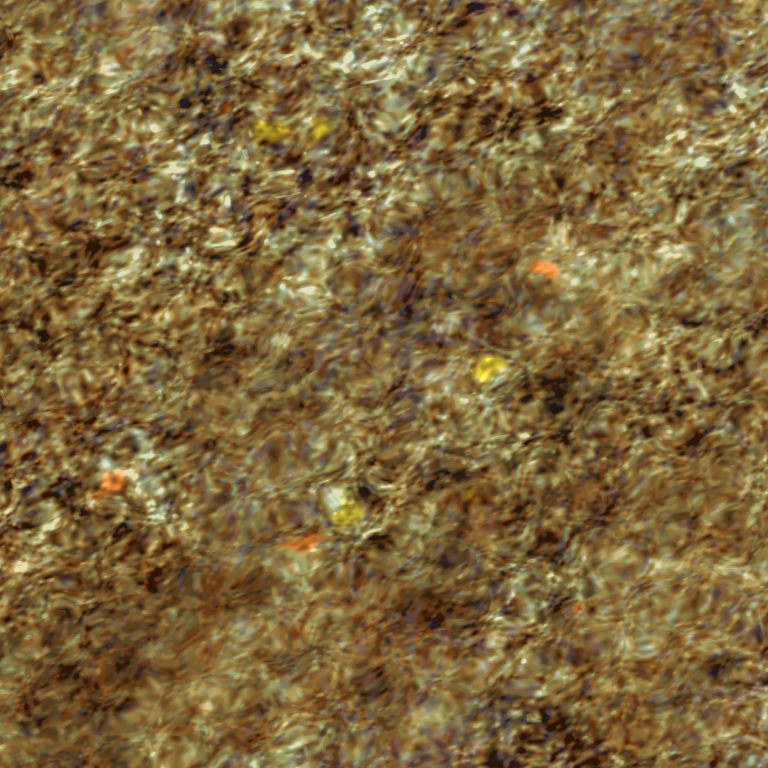
Give the GLSL for this texture, as a WebGL 1 fragment shader.

```glsl
precision highp float;
// Weathered brown earth: fine mineral grains, dark pits, rust and ochre flecks.

uniform vec2 u_resolution;

#define GRAIN_SCALE 105.0   // grains across the canvas
#define GRAIN_CONTRAST 1.0
#define PATCH_CONTRAST 1.0
#define BRIGHTNESS 0.485
#define SLANT 0.6           // main direction of the features, radians
#define STRETCH 1.22        // elongation along that direction
#define GREY_AMOUNT 0.12
#define HUE_AMOUNT 0.055
#define STAINS 10
#define PITS 7

float hash(vec2 p) {
  vec3 q = fract(vec3(p.xyx) * vec3(0.1031, 0.1030, 0.0973));
  q += dot(q, q.yzx + 33.33);
  return fract((q.x + q.y) * q.z);
}

vec2 hash2(float n) {
  return vec2(hash(vec2(n, 3.7)), hash(vec2(n, 71.3)));
}

// Smooth value noise from -1 to 1.
float noise(vec2 p) {
  vec2 cell = floor(p), f = fract(p);
  f = f * f * (3.0 - 2.0 * f);
  float low = mix(hash(cell), hash(cell + vec2(1.0, 0.0)), f.x);
  float high = mix(hash(cell + vec2(0.0, 1.0)), hash(cell + 1.0), f.x);
  return 2.0 * mix(low, high, f.y) - 1.0;
}

vec2 rotate(vec2 p, float angle) {
  float c = cos(angle), s = sin(angle);
  return vec2(c * p.x + s * p.y, c * p.y - s * p.x);
}

// One noise layer, stretched along a slightly varied slant.
float layer(vec2 p, float scale, float seed) {
  vec2 q = rotate(p, SLANT + 0.4 * sin(seed * 2.3));
  return noise(q * scale * vec2(1.0 / STRETCH, STRETCH) + 200.0 + seed * 17.31);
}

// Soil tones from shadow to lit grain.
vec3 soil(float t) {
  vec3 c = mix(vec3(0.16, 0.08, 0.03), vec3(0.37, 0.24, 0.11), smoothstep(-0.02, 0.27, t));
  c = mix(c, vec3(0.48, 0.36, 0.18), smoothstep(0.25, 0.46, t));
  c = mix(c, vec3(0.56, 0.47, 0.25), smoothstep(0.44, 0.62, t));
  c = mix(c, vec3(0.66, 0.62, 0.38), smoothstep(0.60, 0.80, t));
  return mix(c, vec3(0.89, 0.87, 0.70), smoothstep(0.78, 1.10, t));
}

void main() {
  vec2 uv = gl_FragCoord.xy / u_resolution.y;
  vec2 warp = vec2(layer(uv, 26.0, 1.0), layer(uv, 26.0, 2.0));
  vec2 p = uv + 0.007 * warp;

  // Broad patches, clumps and grains.
  float patches = 0.11 * layer(p, 5.0, 3.0) + 0.14 * layer(p, 12.0, 4.0)
                + 0.16 * layer(p, 28.0, 5.0);
  float grains = 0.19 * layer(p, GRAIN_SCALE * 0.56, 6.0)
               + 0.25 * layer(p, GRAIN_SCALE, 7.0)
               + 0.20 * layer(p, GRAIN_SCALE * 1.65, 8.0);
  float roughness = 1.0 + 0.45 * layer(p, 7.0, 9.0);
  float tone = BRIGHTNESS + PATCH_CONTRAST * patches + GRAIN_CONTRAST * roughness * grains;

  // Bright specks on the rough ground.
  float speck = smoothstep(0.55, 0.9, layer(p, GRAIN_SCALE * 0.9, 10.0));
  tone += 0.22 * speck * roughness;

  // Dark pits and short cracks along the slant.
  for (int i = 0; i < PITS; i++) {
    float id = float(i) + 1.0;
    vec2 d = rotate(p - hash2(id * 5.17), SLANT + 0.5 * sin(id * 4.0));
    float size = mix(0.018, 0.045, hash(vec2(id, 9.0)));
    float reach = length(d / vec2(size, size * 0.32)) + 0.5 * layer(p, 45.0, 11.0);
    tone -= 0.30 * (1.0 - smoothstep(0.2, 1.3, reach));
  }

  // Grey and warm grains over the soil tones.
  vec3 color = soil(tone);
  float grey = layer(p, GRAIN_SCALE * 0.95, 12.0) + 0.5 * layer(p, 6.0, 13.0);
  color += GREY_AMOUNT * smoothstep(0.0, 0.75, grey) * vec3(-0.1, 0.2, 1.0);
  float hue = layer(p, GRAIN_SCALE * 1.1, 14.0) + 0.5 * layer(p, 18.0, 15.0);
  color += HUE_AMOUNT * hue * vec3(0.9, -0.2, -0.6);

  // Small rust and ochre stains, broken up by the grains.
  for (int i = 0; i < STAINS; i++) {
    float id = float(i) + 31.0;
    vec2 d = rotate(p - hash2(id * 3.91), SLANT);
    float size = mix(0.010, 0.028, hash(vec2(id, 21.0)));
    float reach = length(d / vec2(size, size * 0.6)) + 0.6 * layer(p, 70.0, 16.0);
    float cover = 0.7 * (1.0 - smoothstep(0.2, 1.2, reach));
    vec3 stain = mix(vec3(0.98, 0.48, 0.12), vec3(0.98, 0.86, 0.15), mod(id, 2.0));
    color = mix(color, stain * (0.35 + 0.8 * tone), cover);
  }

  gl_FragColor = vec4(clamp(color, 0.0, 1.0), 1.0);
}
```
